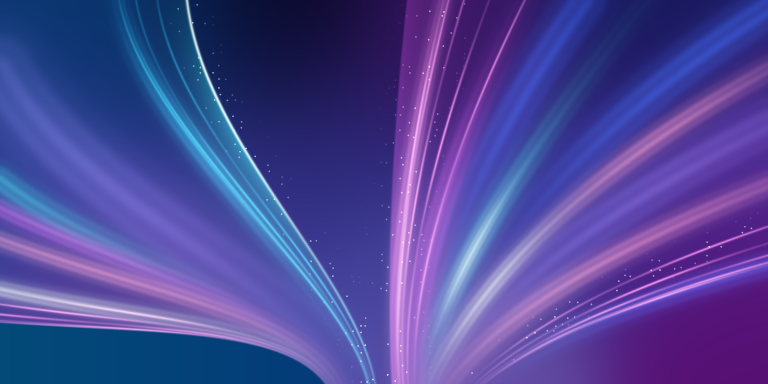
This background is drawn by a WebGL 1 fragment shader. Its source:

```glsl
precision highp float;
// Two fans of silky light ribbons rising from a common base over a violet haze.
uniform vec2 u_resolution;

const vec3 VIOLET = vec3(.26, .22, .5);
const vec3 BLUE = vec3(.08, .22, .6);
const vec3 CYAN = vec3(.1, .52, .7);
const vec3 TEAL = vec3(.06, .48, .5);
const vec3 MAGENTA = vec3(.5, .16, .52);
const vec3 PINK = vec3(.76, .4, .7);
const vec3 CORAL = vec3(.64, .36, .42);
const vec3 CREAM = vec3(.6, .65, .62);

// Cubic a + b t + c t^2 + d t^3
struct Curve { vec2 a, b, c, d; };

Curve cubic(vec2 p, vec2 q, vec2 r, vec2 s) {
  return Curve(p, 3. * (q - p), 3. * (p - 2. * q + r), s - p + 3. * (q - r));
}

// From the outer edge (x, y) to the base
Curve left(float x, float y, float bendX, float bendY, float s) {
  return cubic(vec2(x, y), vec2(bendX, bendY), mix(vec2(.74, .14), vec2(.92, .3), s), vec2(.846 + .131 * s, 0.));
}

// From the base to the outer edge (x, y)
Curve right(float base, float bendX, float bendY, float x, float y) {
  vec2 root = vec2(base, 0.), bend = vec2(bendX, bendY), tip = vec2(x, y);
  return Curve(root, 2. * (bend - root), root - 2. * bend + tip, vec2(0.));
}

Curve blend(Curve m, Curve n, float f) {
  return Curve(mix(m.a, n.a, f), mix(m.b, n.b, f), mix(m.c, n.c, f), mix(m.d, n.d, f));
}

// Signed distance to a curve, and t of the nearest point
vec2 locate(Curve k, vec2 p) {
  vec2 r, v;
  float t = 0., nearest = 100.;
  for (int i = 0; i <= 8; i++) {
    float u = float(i) / 8.;
    r = ((k.d * u + k.c) * u + k.b) * u + k.a - p;
    if (dot(r, r) < nearest) { nearest = dot(r, r); t = u; }
  }
  for (int i = 0; i < 4; i++) {
    r = ((k.d * t + k.c) * t + k.b) * t + k.a - p;
    v = (3. * k.d * t + 2. * k.c) * t + k.b;
    float speed = dot(v, v), turn = dot(r, 6. * k.d * t + 2. * k.c);
    if (i < 3) t = clamp(t - dot(r, v) / max(speed + turn, .3 * speed), 0., 1.);
  }
  return vec2(sign(v.y * r.x - v.x * r.y) * length(r), t);
}

float bell(float x, float width) { return exp(-x * x / (width * width)); }

void screen(inout vec3 col, vec3 light) { col += (1. - col) * min(light, 1.); }

// Soft band, brightest at t = peak
void ribbon(inout vec3 col, vec2 p, Curve k, vec3 tint, float width, float peak, float reach) {
  vec2 q = locate(k, p);
  float silk = .88 + .12 * sin(9. * q.x / width + 4. * q.y);
  screen(col, tint * bell(q.x, width) * bell(q.y - peak, reach) * silk);
}

// Hair-thin lines between two curves
void strands(inout vec3 col, vec2 p, Curve m, Curve n, vec3 tint, float peak) {
  for (int i = 0; i < 5; i++) {
    float f = float(i) / 4.;
    vec2 q = locate(blend(m, n, f * f), p);
    screen(col, tint * bell(q.x, .0032) * bell(q.y - peak, .5) * (.8 + .4 * sin(q.y * 11. + f * 17.)));
  }
}

// Light with one sharp side
float veil(float d, float width) { return smoothstep(-.004, .004, d) * exp(-max(d, 0.) / width); }

float hash(vec2 c) { return fract(sin(dot(c, vec2(127.1, 311.7))) * 4375.85); }

// Sparse cellular dots
float specks(vec2 p) {
  vec2 cell = floor(p), spot = .25 + .5 * vec2(hash(cell), hash(cell + 7.));
  return step(.78, hash(cell + 3.)) * smoothstep(.2, .05, length(fract(p) - spot));
}

vec4 tone(vec2 p, float x, float y, float r, float g, float b) {
  p -= vec2(x, y);
  return vec4(r, g, b, 1.) * exp(-13. * dot(p, p));
}

// Weighted mean of colour pools
vec3 haze(vec2 p) {
  vec4 sum = tone(p, .1, .95, .02, .21, .42) + tone(p, .36, .86, .03, .2, .42)
    + tone(p, 0., .65, .2, .25, .6) + tone(p, .4, .5, .23, .22, .6)
    + tone(p, .7, .95, .03, .02, .14) + tone(p, .85, .55, .17, .16, .48)
    + tone(p, .95, .2, .26, .28, .64) + tone(p, 1.2, .85, .22, .08, .38)
    + tone(p, 1.65, .9, .08, .09, .35) + tone(p, 1.45, .5, .2, .19, .57)
    + tone(p, 1.85, .55, .3, .17, .58) + tone(p, 1.2, .12, .4, .31, .64)
    + tone(p, 1.9, .18, .34, .06, .45) + tone(p, .4, .2, .36, .25, .6);
  return sum.rgb / sum.a;
}

void main() {
  vec2 p = gl_FragCoord.xy / u_resolution * vec2(2., 1.);
  vec3 col = haze(p);

  // Left fan and the floor under it
  Curve crest = left(.487, 1., .53, .62, 1.), azure = left(.31, 1., .38, .64, .85);
  Curve pale = left(0., .245, .4, .16, .12), hem = left(0., .16, .45, .13, 0.);
  vec2 edge = locate(crest, p);
  screen(col, TEAL * 1.1 * veil(-edge.x, .06) * bell(edge.y - .38, .3));
  ribbon(col, p, left(0., .82, .2, .45, .6), VIOLET, .085, .3, .5);
  ribbon(col, p, azure, CYAN, .028, .4, .3);
  ribbon(col, p, left(0., .53, .3, .3, .45), TEAL, .035, 0., .4);
  ribbon(col, p, left(0., .455, .36, .28, .35), MAGENTA, .026, .1, .5);
  ribbon(col, p, left(0., .375, .4, .23, .25), CORAL, .024, .2, .6);
  ribbon(col, p, pale, CREAM, .024, 0., .7);
  strands(col, p, azure, crest, CYAN, .55);
  strands(col, p, hem, pale, PINK, .2);
  screen(col, CREAM * 1.4 * bell(edge.x, .004) * bell(edge.y - .2, .5));
  col = mix(vec3(.01, .29 - .07 * p.x, .47), col, smoothstep(-.004, .004, locate(hem, p).x));

  // Right fan
  Curve rose = right(1.04, 1.01, .38, 1.155, 1.), plum = right(1.08, 1.068, .4, 1.367, 1.);
  Curve aqua = right(1.1, 1.162, .354, 1.68, 1.), sweep = right(1.12, 1.33, .444, 2., .82);
  Curve low = right(1.26, 1.45, .16, 2., .31), high = right(1.22, 1.44, .22, 2., .41);
  vec2 side = locate(right(1.02, 1., .45, 1.06, 1.), p);
  screen(col, MAGENTA * veil(-side.x, .1) * (.9 - .4 * side.y));
  ribbon(col, p, rose, PINK, .022, .5, .5);
  ribbon(col, p, plum, MAGENTA, .035, .45, .4);
  ribbon(col, p, right(1.1, 1.138, .46, 1.52, 1.), BLUE, .055, .8, .45);
  ribbon(col, p, aqua, TEAL, .035, .45, .35);
  ribbon(col, p, aqua, CREAM, .016, .4, .15);
  ribbon(col, p, right(1.11, 1.34, .55, 2., .98), BLUE, .05, .85, .45);
  ribbon(col, p, sweep, CORAL, .03, .75, .3);
  ribbon(col, p, sweep, CREAM, .024, .28, .22);
  ribbon(col, p, right(1.15, 1.34, .34, 2., .68), VIOLET, .055, .7, .5);
  ribbon(col, p, right(1.17, 1.355, .256, 2., .52), CORAL, .03, .6, .55);
  ribbon(col, p, low, BLUE, .03, .8, .5);
  strands(col, p, rose, plum, PINK, .6);
  strands(col, p, low, high, PINK, .7);

  // Specks along the bright lines
  float dust = bell(edge.x, .04) + bell(locate(rose, p).x, .06) + bell(locate(high, p).x, .03);
  screen(col, CREAM * specks(p * 55.) * dust);
  gl_FragColor = vec4(col, 1.);
}
```
